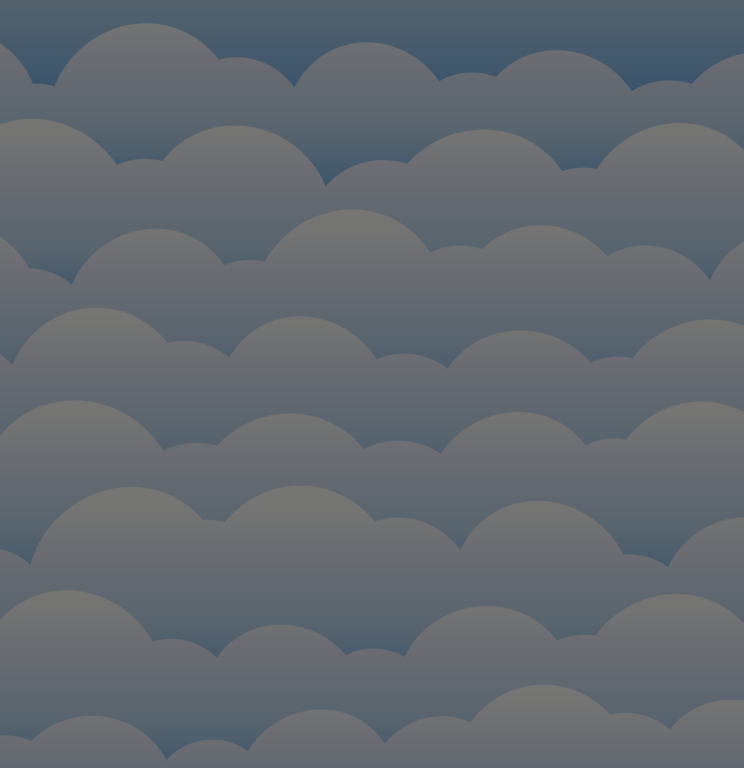
A Shadertoy shader for this pattern:

```glsl
// Dusky cloud banks stacked from the top of the canvas to the bottom.
// Each bank is a union of hashed circles, painted back to front with a
// vertical fade from warm grey crests down to slate blue.

float hash(vec2 p) {
    return fract(sin(dot(p, vec2(127.1, 311.7))) * 43758.5453);
}

// Fade from crest (0) to the deepest haze (1)
vec3 hazeColor(float t) {
    vec3 color = mix(vec3(0.46, 0.46, 0.45), vec3(0.41, 0.42, 0.445), smoothstep(0.0, 0.4, t));
    color = mix(color, vec3(0.34, 0.39, 0.43), clamp((t - 0.35) / 0.35, 0.0, 1.0));
    return mix(color, vec3(0.23, 0.33, 0.42), clamp((t - 0.7) / 0.3, 0.0, 1.0));
}

// Signed distance to one bank; y is measured up from its valley line
float cloudBank(vec2 p, float row) {
    const float spacing = 0.137;
    float x = p.x + hash(vec2(row, 9.0)) * 2.0 * spacing;
    float cell = floor(x / spacing);
    float dist = p.y + 0.012;
    for (float i = -2.0; i <= 2.0; i++) {
        float id = cell + i;
        vec2 seed = vec2(id, row * 7.0 + 3.0);
        // Alternate broad and low puffs, with random variation
        float size = 0.55 * mod(id, 2.0) + 0.45 * hash(seed);
        float radius = mix(0.075, 0.13, size);
        float crest = mix(0.015, 0.095, size) + 0.02 * (hash(seed + 5.3) - 0.5);
        float center = (id + 0.5 + 0.45 * (hash(seed + 2.7) - 0.5)) * spacing;
        dist = min(dist, length(vec2(x - center, p.y - crest + radius)) - radius);
    }
    return dist;
}

void mainImage(out vec4 fragColor, in vec2 fragCoord) {
    vec2 uv = fragCoord / iResolution.y;
    float edge = 0.75 / iResolution.y;

    // Sky behind the first bank
    vec3 color = hazeColor(0.72 + 2.4 * (1.0 - uv.y));

    // Nearer banks cover the ones behind them
    for (float row = 0.0; row < 9.0; row++) {
        float valley = 0.876 - 0.1225 * row;
        float sway = 0.012 * sin(uv.x * 5.0 + row * 2.4);
        float dist = cloudBank(vec2(uv.x, uv.y - valley - sway), row);
        float fade = (valley + 0.095 - uv.y) / 0.25 + (row < 0.5 ? 0.12 : 0.0);
        color = mix(color, hazeColor(fade), smoothstep(edge, -edge, dist));
    }
    fragColor = vec4(color, 1.0);
}
```
